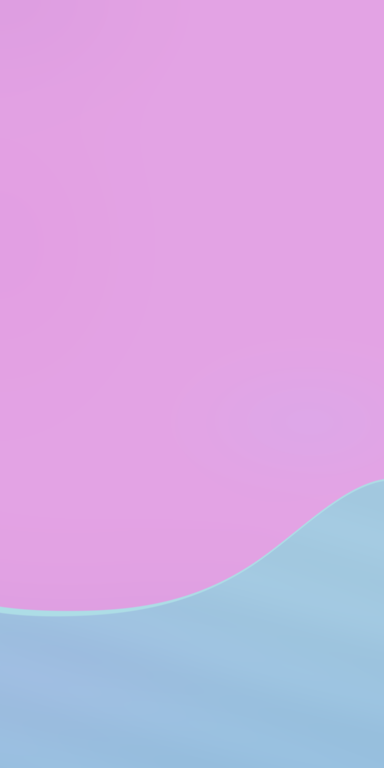
This background is drawn by a Shadertoy shader. Its source:

```glsl
#define PINK vec3(0.892, 0.640, 0.894)
#define ROSE vec3(0.885, 0.612, 0.885)
#define MAUVE vec3(0.865, 0.615, 0.880)
#define LAVENDER vec3(0.860, 0.660, 0.915)
#define SKY vec3(0.640, 0.790, 0.880)
#define PERIWINKLE vec3(0.622, 0.738, 0.880)
#define DEEP_BLUE vec3(0.590, 0.748, 0.872)
#define RIM vec3(0.680, 0.865, 0.900)
#define VALLEY vec2(0.180, 0.2045)
#define CREST_START 0.67

// Height of the wave: a valley that rises to a rounded shoulder
float waveHeight(float x) {
    float d = abs(x - VALLEY.x);
    float shoulder = max(x - CREST_START, 0.0);
    return VALLEY.y + d * d * (0.1165 + 0.32 * d) - 2.31 * shoulder * shoulder * shoulder;
}

// Soft elliptical glow, 1 at its centre
float glow(vec2 uv, vec2 centre, vec2 radius) {
    vec2 q = (uv - centre) / radius;
    return exp(-dot(q, q));
}

vec3 skyColor(vec2 uv, float above) {
    vec3 color = PINK;
    color = mix(color, MAUVE, 0.8 * glow(uv, vec2(0.0, 1.0), vec2(0.35, 0.12)));
    color = mix(color, ROSE, 0.6 * glow(uv, vec2(0.0, 0.68), vec2(0.30, 0.18)));
    color = mix(color, LAVENDER, 0.7 * glow(uv, vec2(0.80, 0.45), vec2(0.25, 0.07)));
    float shade = exp(-above / 0.06) * (1.0 - smoothstep(0.3, 0.9, uv.x));
    return mix(color, MAUVE, 0.75 * shade);
}

vec3 waterColor(vec2 uv) {
    vec3 color = mix(DEEP_BLUE, SKY, smoothstep(0.02, 0.34, uv.y + 0.06 * uv.x));
    color = mix(color, PERIWINKLE, 0.9 * glow(uv, vec2(0.08, 0.12), vec2(0.45, 0.10)));
    // Faint slanted bands
    return color + 0.006 * sin(60.0 * uv.y + 9.0 * uv.x);
}

void mainImage(out vec4 fragColor, in vec2 fragCoord) {
    vec2 uv = fragCoord / iResolution.xy;
    float pixel = 1.0 / iResolution.y;
    float above = uv.y - waveHeight(uv.x);
    float rimWidth = mix(0.0080, 0.0025, smoothstep(0.0, 0.6, uv.x));

    // Sky, then the bright rim, then the water below it
    vec3 color = skyColor(uv, max(above, 0.0));
    color = mix(color, RIM, smoothstep(pixel, -pixel, above));
    color = mix(color, waterColor(uv), smoothstep(pixel, -pixel, above + rimWidth));
    fragColor = vec4(color, 1.0);
}
```
